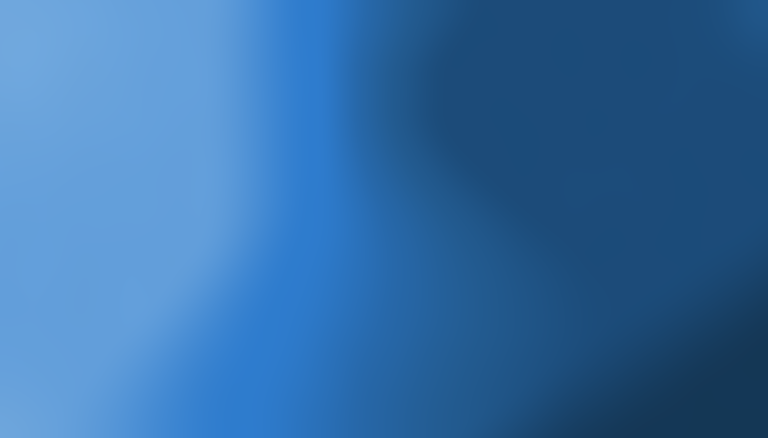
Write a Shadertoy shader that draws this background.

```glsl
// Soft blue backdrop: a pale left side, a vivid vertical ridge and a navy right side.
// The colour ramp follows the distance from a bending ridge, whose falloff widens
// downwards; corner glows, a diagonal shadow and faint gradient noise finish it.

#define RIDGE_BOTTOM 0.315
#define RIDGE_SHIFT  0.090
#define PALE_WIDTH   0.145
#define NAVY_TOP     0.180
#define NAVY_SPREAD  0.280
#define WARP_AMOUNT  0.012
#define GRAIN_AMOUNT 0.010

const vec3 PALE   = vec3(0.385, 0.620, 0.855);
const vec3 VIVID  = vec3(0.180, 0.485, 0.805);
const vec3 ROYAL  = vec3(0.155, 0.415, 0.680);
const vec3 STEEL  = vec3(0.137, 0.360, 0.570);
const vec3 NAVY   = vec3(0.108, 0.295, 0.475);
const vec3 SHADOW = vec3(0.080, 0.215, 0.335);
const vec3 MIST   = vec3(0.450, 0.665, 0.870);

vec2 hashGradient(vec2 cell) {
    vec2 h = vec2(dot(cell, vec2(127.1, 311.7)), dot(cell, vec2(269.5, 183.3)));
    return 2.0 * fract(sin(h) * 4375.85) - 1.0;
}

float gradientNoise(vec2 p) {
    vec2 cell = floor(p), f = fract(p);
    vec2 u = f * f * f * (f * (f * 6.0 - 15.0) + 10.0);
    vec2 e = vec2(0.0, 1.0);
    float low  = mix(dot(hashGradient(cell), f),
                     dot(hashGradient(cell + e.yx), f - e.yx), u.x);
    float high = mix(dot(hashGradient(cell + e.xy), f - e.xy),
                     dot(hashGradient(cell + e.yy), f - e.yy), u.x);
    return mix(low, high, u.y);
}

// Round falloff, one at the centre and near zero at twice the radius.
float glow(vec2 p, vec2 centre, vec2 radius) {
    vec2 d = (p - centre) / radius;
    return exp(-dot(d, d));
}

// Right-hand ramp from the ridge (0) into the navy field (1).
vec3 navyRamp(float t) {
    vec3 col = mix(VIVID, ROYAL, smoothstep(0.0, 0.35, t));
    col = mix(col, STEEL, smoothstep(0.22, 0.62, t));
    return mix(col, NAVY, smoothstep(0.50, 1.0, t));
}

void mainImage(out vec4 fragColor, in vec2 fragCoord) {
    vec2 uv = fragCoord / iResolution.xy;

    // Ridge position and the width of the slope on either side
    float ridge = RIDGE_BOTTOM + RIDGE_SHIFT * smoothstep(0.0, 0.55, uv.y);
    float paleWidth = PALE_WIDTH + 0.11 * (1.0 - smoothstep(0.0, 0.5, uv.y));
    float navyWidth = NAVY_TOP + NAVY_SPREAD * (1.0 - smoothstep(0.22, 0.76, uv.y));
    navyWidth += 0.05 * smoothstep(0.82, 1.0, uv.y);

    float offset = uv.x - ridge + WARP_AMOUNT * gradientNoise(uv * vec2(4.0, 3.0));
    vec3 col = navyRamp(max(offset, 0.0) / navyWidth);
    col = mix(col, PALE, smoothstep(0.0, paleWidth, -offset));

    // Misty left corners and a faint lift in the top right
    col = mix(col, MIST, 0.85 * glow(uv, vec2(0.0, 0.92), vec2(0.17, 0.28)));
    col = mix(col, MIST, 0.70 * glow(uv, vec2(0.0), vec2(0.07, 0.14)));
    col = mix(col, STEEL, 0.70 * glow(uv, vec2(1.0), vec2(0.06, 0.12)));

    // Diagonal shadow across the lower right
    float diagonal = uv.x - 0.64 - 0.8 * uv.y;
    col = mix(col, SHADOW, smoothstep(-0.07, 0.20, diagonal));

    // Broad, barely visible mottling
    col *= 1.0 + GRAIN_AMOUNT * gradientNoise(uv * vec2(14.0, 6.0));
    fragColor = vec4(col, 1.0);
}
```
